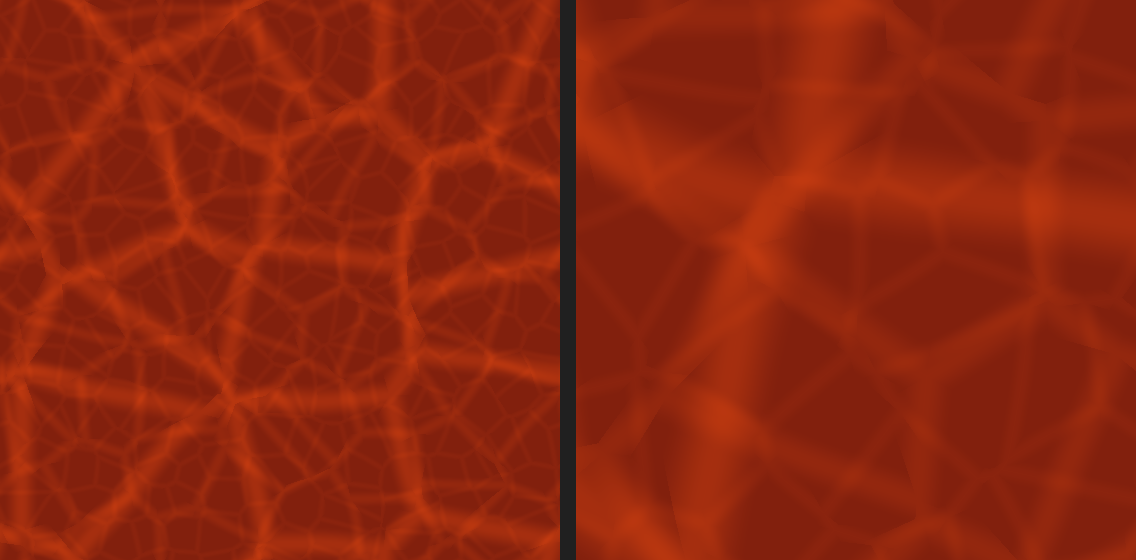
Left: the whole. Right: its middle third, enlarged.
A three.js fragment shader for this texture:

```glsl
// Seamless dark red surface laced with glowing ember veins in three sizes.
varying vec2 vUv;

const vec3 EMBER_DARK = vec3(0.508, 0.125, 0.052);
const vec3 EMBER_GLOW = vec3(0.755, 0.225, 0.062);
const float COARSE_CELLS = 4.0;   // cells across the tile, doubled per layer
const int LAYERS = 3;
const float COARSE_GAIN = 0.571;  // strength of the widest veins
const float LAYER_FADE = 0.5;     // strength of each layer against the last
const float VEIN_WIDTH = 0.135;   // half width of a vein, in cells
const float WARP_PERIOD = 8.0;    // noise repeats across the tile
const float WARP_AMOUNT = 0.010;  // bend of the veins, in tiles

vec2 hash2(vec2 p) {
  vec3 q = fract(vec3(p.xyx) * vec3(0.1031, 0.1030, 0.0973));
  q += dot(q, q.yzx + 33.33);
  return fract((q.xx + q.yz) * q.zy);
}

// Slope of the noise lattice at one wrapped corner, applied to an offset.
float cornerSlope(vec2 corner, vec2 offset, float seed) {
  vec2 wrapped = mod(corner, WARP_PERIOD);
  return dot(hash2(wrapped + seed) * 2.0 - 1.0, offset);
}

// Gradient noise that wraps at the tile border.
float gradientNoise(vec2 uv, float seed) {
  vec2 p = uv * WARP_PERIOD;
  vec2 i = floor(p);
  vec2 f = p - i;
  vec2 u = f * f * f * (f * (f * 6.0 - 15.0) + 10.0);
  vec2 e = vec2(1.0, 0.0);
  float low = mix(cornerSlope(i, f, seed),
                  cornerSlope(i + e.xy, f - e.xy, seed), u.x);
  float high = mix(cornerSlope(i + e.yx, f - e.yx, seed),
                   cornerSlope(i + e.xx, f - e.xx, seed), u.x);
  return mix(low, high, u.y);
}

// Distance to the line halfway between the two nearest cell points.
// It jumps where the second point changes, which leaves sharp creases.
float borderDistance(vec2 uv, float cells, float seed) {
  vec2 p = uv * cells;
  vec2 home = floor(p);
  vec2 f = p - home;
  vec2 nearest = vec2(0.0);
  vec2 second = vec2(1.0);
  float d1 = 100.0;
  float d2 = 100.0;
  for (int y = -2; y <= 2; y++) {
    for (int x = -2; x <= 2; x++) {
      vec2 o = vec2(float(x), float(y));
      vec2 r = o + hash2(mod(home + o, cells) + seed) - f;
      float d = dot(r, r);
      if (d < d1) {
        d2 = d1;
        second = nearest;
        d1 = d;
        nearest = r;
      } else if (d < d2) {
        d2 = d;
        second = r;
      }
    }
  }
  return 0.5 * (d2 - d1) / max(length(second - nearest), 0.0001);
}

void main() {
  // Bend the plane slightly so the veins are not perfectly straight.
  vec2 bend = vec2(gradientNoise(vUv, 3.0), gradientNoise(vUv, 47.0));
  vec2 uv = vUv + WARP_AMOUNT * bend;

  // Add up the veins, each layer finer and fainter.
  float glow = 0.0;
  float gain = COARSE_GAIN;
  float cells = COARSE_CELLS;
  for (int i = 0; i < LAYERS; i++) {
    float d = borderDistance(uv, cells, 17.0 + 31.0 * float(i));
    glow += gain * (1.0 - smoothstep(0.0, VEIN_WIDTH, d));
    gain *= LAYER_FADE;
    cells *= 2.0;
  }

  gl_FragColor = vec4(mix(EMBER_DARK, EMBER_GLOW, glow), 1.0);
}
```
